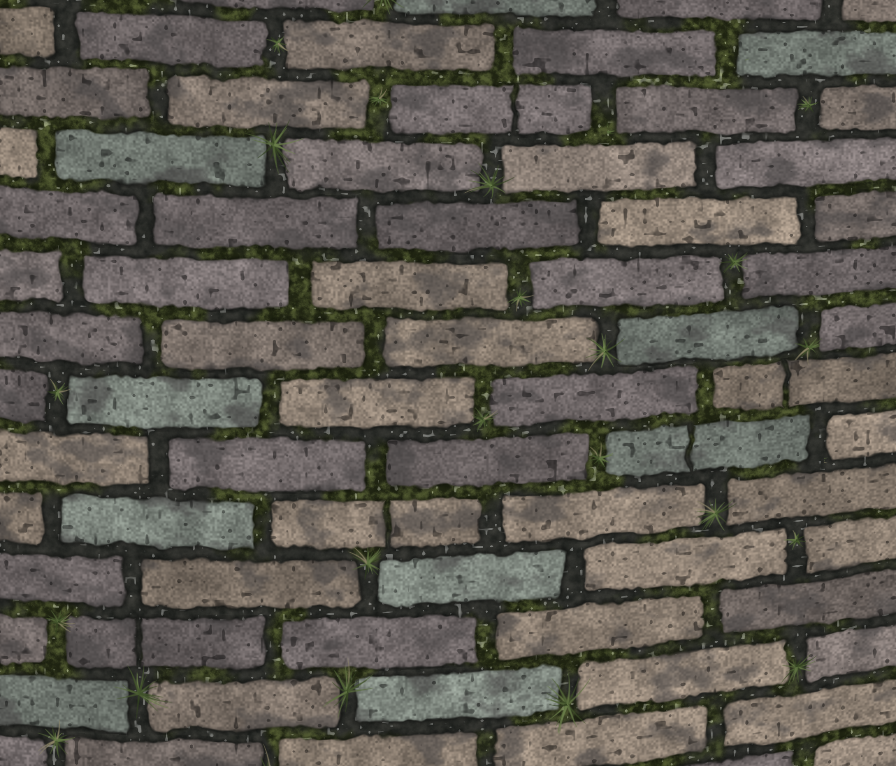
A Shadertoy shader for this texture:

```glsl
// Weathered brick paving in running bond, with mossy joints and tufts of grass.
const float ROW = 0.0795;   // course pitch
const float LEN = 0.288;    // brick pitch along a course

float hash(vec2 p) {
    vec3 q = fract(p.xyx * vec3(0.1031, 0.1030, 0.0973));
    q += dot(q, q.yzx + 33.33);
    return fract((q.x + q.y) * q.z);
}

float noise(vec2 p) {
    vec2 i = floor(p), f = fract(p);
    f *= f * (3.0 - 2.0 * f);
    return mix(mix(hash(i), hash(i + vec2(1, 0)), f.x),
               mix(hash(i + vec2(0, 1)), hash(i + 1.0), f.x), f.y);
}

float fbm(vec2 p) {
    float sum = 0.0, amp = 0.53;
    for (int i = 0; i < 4; i++) {
        sum += amp * noise(p);
        p = mat2(1.6, 1.2, -1.2, 1.6) * p + 7.3;
        amp *= 0.5;
    }
    return sum;
}

// Position of the k-th upright joint in a course
float jointX(float row, float k) {
    float shift = 0.18 + 0.011 * row + 0.45 * mod(row, 2.0);
    float wander = 0.12 * (hash(vec2(row, 71.0)) - 0.5) + 0.09 * (hash(vec2(k, row) + 17.0) - 0.5);
    return LEN * (k + shift + wander);
}

vec3 soilColor(vec2 q, float sd) {
    vec3 soil = mix(vec3(0.09, 0.10, 0.09), vec3(0.25, 0.25, 0.23), fbm(q * 110.0));
    vec3 moss = mix(vec3(0.11, 0.13, 0.05), vec3(0.35, 0.39, 0.20), smoothstep(0.25, 0.85, fbm(q * 130.0 + 40.0)));
    soil = mix(soil, moss, 0.85 * smoothstep(0.44, 0.62, fbm(q * 13.0 + 5.0)));
    soil += 0.28 * smoothstep(0.82, 0.95, noise(q * 170.0));         // grit
    return soil * mix(0.68, 1.0, smoothstep(0.0, 0.007, sd));        // shade beside bricks
}

vec3 brickColor(vec2 q, vec2 id, float sd) {
    float tone = hash(id + 5.0);
    vec3 col = mix(vec3(0.53, 0.48, 0.43), vec3(0.44, 0.41, 0.41), smoothstep(0.2, 0.8, tone));
    if (hash(id + 29.0) > 0.88) col = vec3(0.46, 0.49, 0.46);        // grey-green bricks
    col *= 0.88 + 0.24 * hash(id + 41.0);
    col *= 0.78 + 0.44 * fbm(q * 32.0);
    col *= 0.84 + 0.32 * noise(q * 330.0);
    float stain = smoothstep(0.52, 0.72, fbm(q * vec2(20.0, 28.0) + 9.0 * tone));
    col = mix(col, vec3(0.27, 0.26, 0.26), 0.55 * stain);
    col *= 1.0 - 0.4 * smoothstep(0.80, 0.93, noise(q * 120.0));     // pits
    return col * mix(1.0, 0.78, smoothstep(-0.006, 0.001, sd));      // worn rim
}

void mainImage(out vec4 fragColor, in vec2 fragCoord) {
    vec2 p = fragCoord / iResolution.y;
    float px = 1.0 / iResolution.y;

    // Courses sag in the middle and fan out to the right
    float s = p.x / 1.169;
    vec2 q = p;
    q.y -= s * ((0.16 - 0.13 * p.y) * s - 0.07);

    // Brick under this point
    float row = floor(q.y / ROW + 0.4);
    float k = floor(q.x / LEN - jointX(row, 0.0) / LEN);
    if (q.x < jointX(row, k)) k -= 1.0;
    else if (q.x > jointX(row, k + 1.0)) k += 1.0;
    vec2 id = vec2(k, row);
    float left = jointX(row, k), right = jointX(row, k + 1.0);
    float h = hash(id + 3.0);

    // Rough, slightly tilted rounded box
    vec2 d = q - vec2(0.5 * (left + right), (row + 0.1) * ROW);
    d.y += d.x * 0.035 * (hash(id + 13.0) - 0.5) + 0.004 * (h - 0.5);
    d += 0.007 * (vec2(noise(q * 38.0), noise(q * 38.0 + 50.0)) - 0.5);
    d += 0.004 * (vec2(noise(q * 120.0), noise(q * 120.0 + 90.0)) - 0.5);
    vec2 size = vec2(0.5 * (right - left) - mix(0.009, 0.017, h), 0.0305 + 0.002 * hash(id + 19.0));
    vec2 e = abs(d) - size + 0.007;
    float sd = length(max(e, 0.0)) + min(max(e.x, e.y), 0.0) - 0.007;
    if (hash(id + 57.0) > 0.93) sd = max(sd, 0.004 - abs(d.x - 0.1 * (h - 0.5)));  // broken brick

    float edge = 0.0012 + 0.5 * px;
    vec3 col = mix(soilColor(q, sd), brickColor(q, id, sd), smoothstep(edge, -edge, sd));

    // Grass tufts growing out of the upright joints
    for (int j = -1; j <= 1; j++)
    for (int i = -1; i <= 1; i++) {
        vec2 t = id + vec2(i, j);
        if (hash(t + 83.0) > mix(0.42, 0.85, smoothstep(0.75, 1.1, q.x))) continue;
        float g = hash(t + 97.0);
        vec2 v = q - vec2(jointX(t.y, t.x), (t.y + 0.1 + 0.8 * (hash(t + 61.0) - 0.5)) * ROW);
        float reach = mix(0.016, 0.05, g * g);
        if (length(v) > reach * 1.2) continue;
        for (float b = 0.0; b < 18.0; b++) {
            vec2 r = vec2(hash(t * 7.0 + b), hash(t * 11.0 + b + 31.0));
            float a = 6.2832 * r.x;
            vec2 dir = vec2(cos(a), sin(a));
            float along = dot(v, dir) / (reach * (0.4 + 0.6 * r.y));
            float across = dot(v, vec2(-dir.y, dir.x)) - reach * 0.5 * (r.y - 0.5) * along * along;
            float blade = smoothstep(px, -px, abs(across) - 0.0015 * (1.0 - along));
            blade *= step(0.0, along) * smoothstep(1.0, 0.9, along);
            vec3 green = mix(vec3(0.18, 0.24, 0.11), vec3(0.43, 0.51, 0.30), fract(r.x * 9.0 + r.y));
            if (r.y > 0.9) green = vec3(0.55, 0.52, 0.40);           // dry blade
            col = mix(col, green, 0.85 * blade);
        }
    }
    fragColor = vec4(col, 1.0);
}
```
